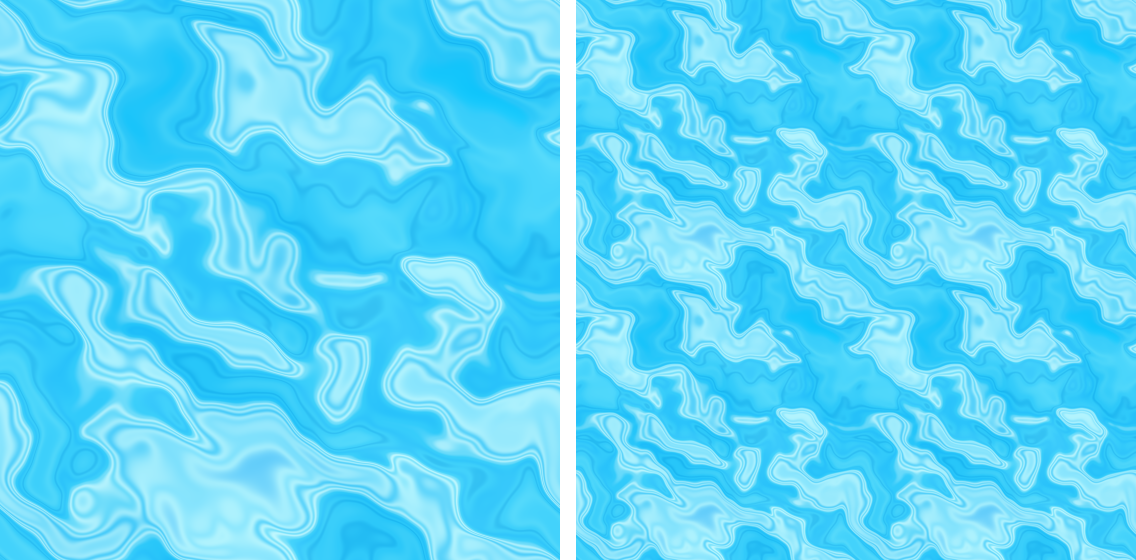
Left: one tile. Right: repeated 2 by 2.
This texture is drawn by a Shadertoy shader. Its source:

```glsl
// Flowing pale and cyan liquid: wrapping gradient noise, stretched by an integer
// shear and bent by a domain warp, is levelled to an even spread and then
// coloured by a ramp that holds broad pools, thin dark rims and pale threads.

const float FLOW_CELLS = 4.0;       // large streaks per tile
const float BRANCH_AMOUNT = 0.55;   // streaks of half the size
const float SPOT_CELLS = 9.0;       // small round pools per tile
const float SPOT_AMOUNT = 0.28;
const float BEND_CELLS = 5.0;       // wide bends of the streaks
const float BEND_AMOUNT = 0.13;
const float RIPPLE_CELLS = 11.0;    // tight bends of the streaks
const float RIPPLE_AMOUNT = 0.065;
const float HEIGHT_SPREAD = 0.30;   // standard deviation of the height
const vec3 SHEEN = vec3(0.14, 0.06, 0.01);

const int STOPS = 17;
const float LEVEL[STOPS] = float[](
    0.00, 0.05, 0.13, 0.22, 0.255, 0.30, 0.38, 0.46, 0.53,
    0.59, 0.645, 0.70, 0.77, 0.84, 0.90, 0.95, 1.00);

const vec3 DEEP   = vec3(0.09, 0.79, 0.99);
const vec3 CYAN   = vec3(0.21, 0.80, 0.98);
const vec3 POOL   = vec3(0.28, 0.83, 0.98);
const vec3 RIM    = vec3(0.16, 0.74, 0.95);
const vec3 AZURE  = vec3(0.18, 0.77, 0.98);
const vec3 SKY    = vec3(0.42, 0.86, 0.98);
const vec3 LAGOON = vec3(0.34, 0.82, 0.98);
const vec3 MIST   = vec3(0.52, 0.89, 0.99);
const vec3 PALE   = vec3(0.64, 0.93, 0.99);
const vec3 FOAM   = vec3(0.68, 0.94, 0.99);
const vec3 SHADE  = vec3(0.32, 0.77, 0.98);
const vec3 RAMP[STOPS] = vec3[](
    DEEP, CYAN, POOL, CYAN, RIM, CYAN, AZURE, CYAN, SKY,
    FOAM, SKY, PALE, LAGOON, PALE, MIST, PALE, SHADE);

// Unit gradient of a lattice corner, wrapped to the period
vec2 cornerGradient(vec2 cell, float period, uint seed) {
    uvec2 c = uvec2(mod(cell, period));
    uint h = c.x + c.y * 57u + seed * 7919u;
    h = h * 1664525u + 1013904223u;
    h = (h ^ (h >> 15)) * 73471u;
    h = (h ^ (h >> 13)) * 40503u;
    h ^= h >> 16;
    float angle = 6.28318 * float(h & 65535u) / 65536.0;
    return vec2(cos(angle), sin(angle));
}

// Gradient noise that repeats over the unit square
float noise(vec2 p, float cells, uint seed) {
    p *= cells;
    vec2 i = floor(p), f = p - i;
    vec2 w = f * f * f * (f * (f * 6.0 - 15.0) + 10.0);
    vec2 e = vec2(1.0, 0.0);
    float a = dot(cornerGradient(i, cells, seed), f);
    float b = dot(cornerGradient(i + e.xy, cells, seed), f - e.xy);
    float c = dot(cornerGradient(i + e.yx, cells, seed), f - e.yx);
    float d = dot(cornerGradient(i + e.xx, cells, seed), f - e.xx);
    return mix(mix(a, b, w.x), mix(c, d, w.x), w.y);
}

vec2 noise2(vec2 p, float cells, uint seed) {
    return vec2(noise(p, cells, seed), noise(p, cells, seed + 1u));
}

// Whole-number shear: keeps the tiling, stretches features down to the right
vec2 shear(vec2 p) {
    return vec2(p.x + p.y, p.y);
}

vec3 rampColor(float level) {
    vec3 color = RAMP[0];
    for (int i = 1; i < STOPS; i++)
        color = mix(color, RAMP[i], smoothstep(LEVEL[i - 1], LEVEL[i], level));
    return color;
}

vec3 liquid(vec2 p) {
    // Bend the streaks
    vec2 q = p + BEND_AMOUNT * noise2(p, BEND_CELLS, 11u);
    q += RIPPLE_AMOUNT * noise2(p, RIPPLE_CELLS, 23u);

    // Height of the liquid
    vec2 flow = shear(q);
    float height = noise(flow, FLOW_CELLS, 3u)
                 + BRANCH_AMOUNT * noise(flow, FLOW_CELLS * 2.0, 5u)
                 + SPOT_AMOUNT * noise(q, SPOT_CELLS, 7u);

    // Even out the distribution so ramp widths are area shares
    float level = 1.0 / (1.0 + exp(-1.7 * height / HEIGHT_SPREAD));
    return rampColor(level) + SHEEN * noise(flow, FLOW_CELLS + 1.0, 31u);
}

void mainImage(out vec4 fragColor, in vec2 fragCoord) {
    // Four samples per pixel smooth the thin threads
    vec3 color = vec3(0.0);
    for (int i = 0; i < 4; i++) {
        vec2 offset = vec2(i & 1, i >> 1) * 0.5 - 0.25;
        color += liquid((fragCoord + offset) / iResolution.xy);
    }
    fragColor = vec4(clamp(color / 4.0, 0.0, 1.0), 1.0);
}
```
